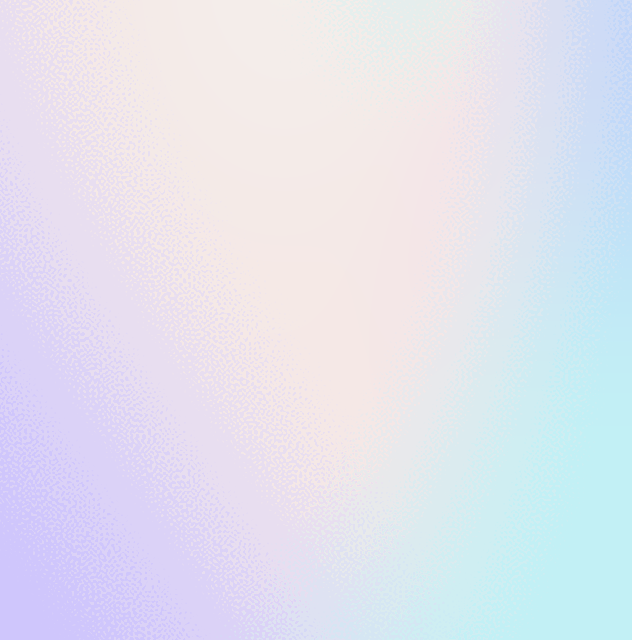
Reproduce this background procedurally as a Shadertoy shader.

```glsl
// Soft pastel gradient: cream centre, lilac lower left, aqua and periwinkle right, with dithered grain.

#define LILAC      vec3(0.810, 0.775, 0.990)
#define PEACH      vec3(0.960, 0.910, 0.900)
#define IVORY      vec3(0.955, 0.932, 0.920)
#define BLUSH      vec3(0.950, 0.880, 0.920)
#define AQUA       vec3(0.760, 0.940, 0.960)
#define PERIWINKLE vec3(0.755, 0.840, 0.977)
#define MIST       vec3(0.840, 0.945, 0.945)
#define GRAIN_FREQUENCY 860.0
#define GRAIN_SOFTNESS  0.10
#define LILAC_STEPS     3.0
#define COOL_STEPS      4.0

// Elliptical falloff: 1 at the centre, fading smoothly outward.
float glow(vec2 p, vec2 centre, vec2 radius) {
    vec2 d = (p - centre) / radius;
    return exp(-dot(d, d));
}

// Plane waves, strongest on the diagonals, form threads spread evenly over 0..1.
float threadGrain(vec2 p) {
    float sum = 0.0;
    for (int i = 0; i < 6; i++) {
        float n = float(i);
        float angle = 0.26 + 0.5236 * n;
        vec2 dir = vec2(cos(angle), sin(angle));
        float drift = 2.4 * sin(0.17 * dot(p, dir.yx) + 2.3 * n)
                    + 1.6 * sin(0.09 * dot(p, vec2(dir.x, -dir.y)) + 4.1 * n);
        float strength = 0.7 + 0.6 * abs(sin(2.0 * angle));
        sum += strength * sin(dot(p, dir) + drift);
    }
    return 1.0 / (1.0 + exp(-0.9 * sum));
}

// Reduce a weight to a few levels, blending neighbours through the grain.
float dither(float weight, float steps, float grain) {
    float level = weight * steps;
    float part = fract(level);
    float threshold = mix(GRAIN_SOFTNESS, 1.0 - GRAIN_SOFTNESS, grain);
    float on = smoothstep(threshold - GRAIN_SOFTNESS, threshold + GRAIN_SOFTNESS, part);
    return (floor(level) + on) / steps;
}

void mainImage(out vec4 fragColor, in vec2 fragCoord) {
    vec2 uv = fragCoord / iResolution.xy;
    float y = uv.y;
    float grain = threadGrain(GRAIN_FREQUENCY * fragCoord / iResolution.y);

    // Warm centre, palest at the top
    vec3 color = mix(PEACH, IVORY, glow(uv, vec2(0.45, 1.05), vec2(0.25, 0.36)));

    // Lilac sweeping up from the lower left; blue arrives a little earlier
    float slant = uv.x + 0.7 * y - 0.12 * pow(y, 4.0);
    float lilac = dither(1.0 - smoothstep(0.02, 0.88, slant), LILAC_STEPS, grain);
    color = mix(color, LILAC, vec3(lilac, pow(lilac, 1.12), pow(lilac, 0.72)));

    // Pink streak leaning right near the top
    float streak = (uv.x - 0.64 - 0.22 * pow(y, 4.0)) / 0.09;
    color = mix(color, BLUSH, 0.35 * exp(-streak * streak) * smoothstep(0.1, 0.8, y));

    // Cool mist at the top edge
    float mist = glow(uv, vec2(0.65, 1.02), vec2(0.13, 0.15));
    color = mix(color, MIST, dither(0.45 * mist, 2.0, grain));

    // Cool right side with a curved front, aqua below and periwinkle above
    float front = 0.58 + 0.59 * y - 0.29 * y * y;
    float halfWidth = mix(0.30, 0.20, smoothstep(0.0, 0.6, y));
    float cool = smoothstep(front - halfWidth, front + halfWidth, uv.x);
    cool = dither(cool, COOL_STEPS, 1.0 - grain);
    vec3 coolTint = mix(AQUA, PERIWINKLE, smoothstep(0.3, 0.95, y));
    color = mix(color, coolTint, vec3(cool, pow(cool, 1.15), pow(cool, 0.7)));

    fragColor = vec4(color, 1.0);
}
```
